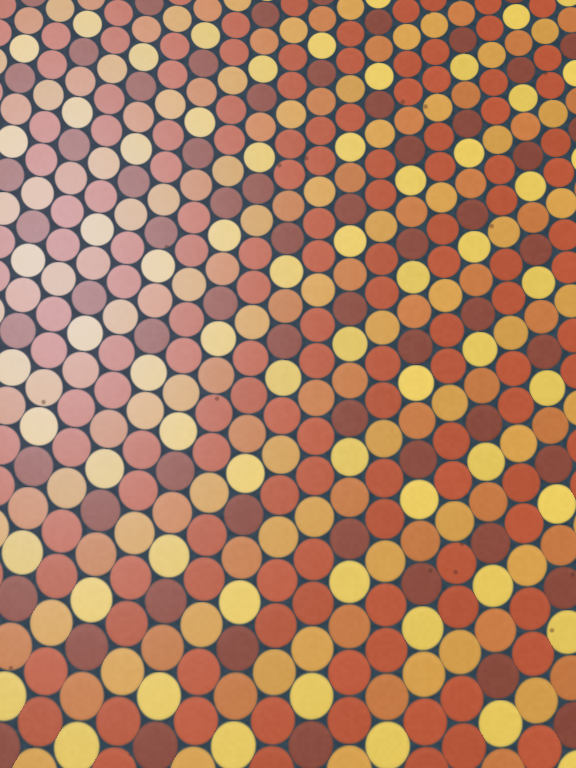
A Shadertoy shader for this pattern:

```glsl
// Floor of round penny tiles in perspective, warm colours with a pale glare on the left.

float hash(vec2 p) {
    return fract(sin(dot(p, vec2(127.1, 311.7))) * 4375.85);
}

float noise(vec2 p) {
    vec2 i = floor(p), f = fract(p);
    f = f * f * (3.0 - 2.0 * f);
    return mix(mix(hash(i), hash(i + vec2(1, 0)), f.x),
               mix(hash(i + vec2(0, 1)), hash(i + vec2(1, 1)), f.x), f.y);
}

// Sheets laid the other way round: lower left, bottom and top
bool isTurned(vec2 id) {
    float slope = 0.43 * id.x;
    if (id.x < -1.5) return id.y > slope + 1.35 || id.y < slope - 4.3;
    return id.x < 2.5 && (id.y > slope + 7.9 || id.y < 0.3 * id.x - 6.9);
}

// Columns alternate yellow-orange-brown with amber-red-red, stepping every four
vec3 tileColor(vec2 id) {
    const vec3 yellow = vec3(0.91, 0.79, 0.37);
    const vec3 amber = vec3(0.83, 0.62, 0.30);
    const vec3 orange = vec3(0.78, 0.48, 0.27);
    const vec3 brown = vec3(0.53, 0.29, 0.24);
    const vec3 red = vec3(0.72, 0.34, 0.23);
    // Tiles swapped at the seam between sheets
    if (id == vec2(-1.0, 1.0)) return orange;
    if (id.x == -2.0 && (id.y == 1.0 || id.y == 2.0)) id.y = 3.0 - id.y;

    bool turned = isTurned(id);
    float phase = -floor(id.x / 4.0) - (mod(id.x, 4.0) == 2.0 ? 1.0 : 0.0);
    if (turned) phase += 1.0;
    float k = mod(id.y - phase, 3.0);
    bool yellowColumn = (mod(id.x, 2.0) < 0.5) != turned;
    if (!yellowColumn) return k < 0.5 ? amber : red;
    if (k < 0.5) return yellow;
    return (k < 1.5) != turned ? orange : brown;
}

vec2 project(mat3 m, vec2 q) {
    vec3 h = m * vec3(q, 1.0);
    return h.xy / h.z;
}

void mainImage(out vec4 fragColor, in vec2 fragCoord) {
    vec2 uv = fragCoord / iResolution.xy;
    vec2 p = vec2(uv.x * 0.75, 1.0 - uv.y);

    // Floor plane: x counts columns, y counts tiles down a column
    mat3 floorToView = mat3(0.0433, 0.00243, 0.0016,
                            -0.00723, 0.03971, -0.0157,
                            0.4557, 0.4479, 1.0);
    vec2 bent = p;
    bent.y -= 0.09 * max(0.0, 0.456 - p.x) * max(0.0, p.y - 0.65);
    bent += vec2(0.005, 0.012) * (1.0 - smoothstep(0.05, 0.3, p.y))
                               * (1.0 - smoothstep(0.08, 0.42, p.x));
    vec2 q = project(inverse(floorToView), bent);

    // Nearest tile of the staggered columns, measured in the view to stay round
    float nearest = 9.0;
    vec2 tile = vec2(0.0), local = vec2(0.0);
    for (int n = -1; n <= 1; n++) {
        float column = floor(q.x + 0.5) + float(n);
        float row = floor(q.y + 0.5 * column + 0.5);
        vec2 center = vec2(column, row - 0.5 * column);
        vec2 middle = project(floorToView, center);
        float pitch = length(project(floorToView, center + vec2(0.0, 0.5))
                           - project(floorToView, center - vec2(0.0, 0.5)));
        vec2 offset = (bent - middle) / pitch;
        offset.x /= mix(1.08, 0.92, middle.y);
        float d = length(offset);
        if (d < nearest) {
            nearest = d;
            tile = vec2(column, row);
            local = offset;
        }
    }

    // Glazed face with a soft rim, over blue grey grout
    float grain = noise(p * 190.0) - 0.5;
    vec3 face = tileColor(tile) * (0.97 + 0.06 * hash(tile)) + 0.02 * grain;
    face *= 1.0 - 0.07 * smoothstep(0.40, 0.49, nearest);
    face += 0.02 * smoothstep(0.3, 0.45, nearest) * (1.0 - smoothstep(-0.4, 0.1, local.y));
    vec3 grout = vec3(0.20, 0.27, 0.32) + 0.05 * grain;

    // Pale window glare, stronger on the lighter glazes
    vec2 g = (p - vec2(0.06, 0.34)) / vec2(0.30, 0.45);
    float glare = 0.60 * exp(-dot(g, g));
    face = mix(face, vec3(0.91, 0.86, 0.94), glare * (0.3 + face.r));
    grout = mix(grout, vec3(0.34, 0.31, 0.37), 0.7 * glare);

    // Sparse dark flecks
    vec2 cell = floor(p * 26.0);
    vec2 spot = fract(p * 26.0) - 0.3 - 0.4 * vec2(hash(cell), hash(cell + 7.0));
    float fleck = step(0.97, hash(cell + 3.0)) * (1.0 - smoothstep(0.04, 0.11, length(spot)));
    face = mix(face, vec3(0.30, 0.19, 0.16), 0.4 * fleck);

    float edge = max(0.035, 0.7 * fwidth(q.y));
    float mask = 1.0 - smoothstep(0.487 - edge, 0.487 + edge, nearest);
    fragColor = vec4(mix(grout, face, mask), 1.0);
}
```
